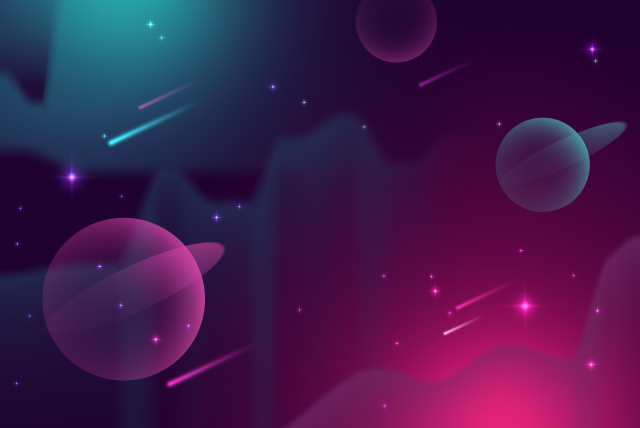
Reproduce this background procedurally as a WebGL 1 fragment shader.

```glsl
precision highp float;
// Purple night sky with teal and pink glows, soft clouds, ringed planets, meteors and stars.
uniform vec2 u_resolution;

const vec3 NIGHT = vec3(0.12, 0.0, 0.18);
const vec3 TEAL = vec3(0.15, 0.66, 0.66);
const vec3 SKY_BLUE = vec3(0.13, 0.25, 0.38);
const vec3 CLOUD_BLUE = vec3(0.13, 0.19, 0.33);
const vec3 CRIMSON = vec3(0.56, 0.04, 0.33);
const vec3 HOT_PINK = vec3(0.94, 0.13, 0.49);
const vec3 MAUVE = vec3(0.43, 0.17, 0.40);
const vec3 ORCHID = vec3(0.85, 0.27, 0.65);
const vec3 AQUA = vec3(0.30, 0.68, 0.70);
const vec3 VIOLET = vec3(0.50, 0.22, 0.90);
const vec3 MAGENTA = vec3(0.90, 0.15, 0.70);
const vec2 METEOR_DIR = vec2(0.906, 0.423);
const float DUST_CELL = 0.16;
const float DUST_SHARE = 0.25;
const float SLOPE_STEP = 0.004;

// Hash without sine
vec2 hash2(vec2 p) {
  vec3 q = fract(p.xyx * vec3(0.1031, 0.1030, 0.0973));
  q += dot(q, q.yzx + 33.33);
  return fract((q.xx + q.yz) * q.zy);
}

// Cloud contours: height over x
float leftCloud(float x) {
  return 0.82 - 0.07 * smoothstep(0.0, 0.08, x) + 0.35 * smoothstep(0.10, 0.17, x);
}
float backCloud(float x) {
  float h = 0.36 + 0.025 * smoothstep(0.0, 0.2, x) + 0.225 * smoothstep(0.27, 0.38, x);
  h += 0.15 * smoothstep(0.58, 0.66, x) - 0.08 * smoothstep(0.40, 0.50, x);
  h += 0.055 * smoothstep(0.69, 0.81, x) - 0.115 * smoothstep(0.82, 0.92, x);
  return h + 0.07 * smoothstep(0.96, 1.05, x);
}
float frontCloud(float x) {
  float h = -0.03 + 0.17 * smoothstep(0.58, 0.88, x) - 0.03 * smoothstep(0.90, 1.0, x);
  h += 0.085 * smoothstep(1.01, 1.18, x) - 0.03 * smoothstep(1.2, 1.32, x);
  return h + 0.22 * smoothstep(1.33, 1.42, x) + 0.065 * smoothstep(1.39, 1.49, x);
}

// Approximate distance below a contour
float depthBelow(float h, float hNext, float y) {
  float slope = (hNext - h) / SLOPE_STEP;
  return (h - y) / sqrt(1.0 + slope * slope);
}

float glow(vec2 p, vec2 center, vec2 size) {
  vec2 q = (p - center) / size;
  return exp(-dot(q, q));
}

vec3 planet(vec3 col, vec2 p, vec2 center, float radius, vec2 light, vec3 tint, float opacity) {
  vec2 q = (p - center) / radius;
  float d = length(q);
  float mask = clamp((1.0 - d) * radius * u_resolution.y + 0.5, 0.0, 1.0);
  float lit = 0.5 + 0.5 * dot(q, light) / max(d, 0.001);
  return mix(col, tint, mask * opacity * (0.08 + 0.14 * d * d + 0.78 * pow(lit, 1.5) * d * d * d));
}

vec3 ring(vec3 col, vec2 p, vec2 center, vec2 size, vec3 tint, float opacity) {
  vec2 q = p - center;
  q = vec2(dot(q, METEOR_DIR), dot(q, vec2(-METEOR_DIR.y, METEOR_DIR.x))) / size;
  float mask = clamp((1.0 - length(q)) * size.y * u_resolution.y + 0.5, 0.0, 1.0);
  float fade = 0.1 + 0.9 * pow(smoothstep(-1.0, 1.1, q.x), 2.0);
  return mix(col, tint, mask * fade * opacity * (0.7 + 0.3 * q.y));
}

vec3 meteor(vec2 p, vec2 head, float len, float width, vec3 tint) {
  vec2 q = p - head;
  float along = dot(q, METEOR_DIR) / len;
  float across = dot(q, vec2(-METEOR_DIR.y, METEOR_DIR.x)) / width;
  float body = smoothstep(0.0, 0.06, along) * pow(clamp(1.0 - along, 0.0, 1.0), 1.4);
  return tint * body * exp(-across * across);
}

vec3 star(vec2 p, vec2 center, float size, vec3 tint) {
  vec2 q = abs(p - center) / size;
  float rays = exp(-q.x * 3.5 - q.y * 28.0) + exp(-q.y * 3.5 - q.x * 28.0);
  float core = exp(-dot(q, q) * 90.0);
  return tint * (rays * 0.6 + 0.4 * exp(-dot(q, q) * 9.0)) + vec3(0.45, 0.4, 0.35) * core;
}

void main() {
  vec2 p = gl_FragCoord.xy / u_resolution.y;
  float nextX = p.x + SLOPE_STEP;

  // Teal sky, cut by a dark cloud on the left
  float floorY = 0.635 - 0.05 * smoothstep(0.05, 0.2, p.x);
  float sky = smoothstep(-0.015, 0.04, p.y - floorY);
  float lobe = -depthBelow(leftCloud(p.x), leftCloud(nextX), p.y);
  sky *= 1.0 - 0.85 * smoothstep(-0.012, 0.03, lobe) * exp(-max(p.y - 0.80, 0.0) * 7.0);
  vec3 col = mix(NIGHT, SKY_BLUE, sky * min(1.0, 1.15 * glow(p, vec2(0.16, 0.9), vec2(0.46, 0.40))));
  col = mix(col, TEAL, sky * glow(p, vec2(0.29, 1.05), vec2(0.25, 0.22)));

  // Pink glow and blue back cloud
  float back = depthBelow(backCloud(p.x), backCloud(nextX), p.y);
  float inside = smoothstep(-0.018, 0.022, back);
  float reach = length((p - vec2(1.17, 0.0)) * vec2(1.15, 1.0));
  float warm = pow(clamp(1.0 - reach / 0.98, 0.0, 1.0), 1.1);
  col = mix(col, CRIMSON, warm * mix(0.6, 1.0, max(inside, smoothstep(0.95, 1.2, p.x))));
  float cool = exp(-max(back, 0.0) * 5.5) * (1.0 - smoothstep(0.72, 1.12, p.x));
  col = mix(col, CLOUD_BLUE, inside * cool * 0.85);
  col = mix(col, HOT_PINK, glow(p, vec2(1.17, 0.0), vec2(0.25, 0.22)));

  // Mauve front cloud
  float front = depthBelow(frontCloud(p.x), frontCloud(nextX), p.y);
  float haze = smoothstep(-0.008, 0.014, front) * exp(-max(front, 0.0) * 7.0);
  col = mix(col, MAUVE, haze * 0.75 * (1.0 - 0.6 * glow(p, vec2(1.17, 0.0), vec2(0.22))));

  // Planets and rings
  col = ring(col, p, vec2(0.316, 0.326), vec2(0.228, 0.053), ORCHID, 0.75);
  col = planet(col, p, vec2(0.289, 0.301), 0.19, vec2(0.92, 0.39), ORCHID, 0.9);
  col = ring(col, p, vec2(1.317, 0.641), vec2(0.161, 0.032), AQUA, 0.65);
  col = planet(col, p, vec2(1.268, 0.615), 0.11, vec2(0.75, 0.66), AQUA, 0.85);
  col = planet(col, p, vec2(0.926, 0.949), 0.095, vec2(0.3, -0.95), ORCHID, 0.42);

  // Meteors
  col += meteor(p, vec2(0.248, 0.661), 0.25, 0.0065, vec3(0.15, 0.85, 0.8));
  col += meteor(p, vec2(0.320, 0.745), 0.17, 0.0045, vec3(0.5, 0.1, 0.3));
  col += meteor(p, vec2(0.975, 0.798), 0.16, 0.0045, vec3(0.45, 0.1, 0.4));
  col += meteor(p, vec2(0.385, 0.097), 0.25, 0.0065, vec3(0.9, 0.2, 0.65));
  col += meteor(p, vec2(1.061, 0.277), 0.17, 0.0045, vec3(0.5, 0.15, 0.4));
  col += meteor(p, vec2(1.034, 0.218), 0.11, 0.0035, vec3(0.5, 0.75, 0.7));

  // Bright stars
  col += star(p, vec2(0.168, 0.586), 0.075, VIOLET);
  col += star(p, vec2(1.227, 0.285), 0.065, MAGENTA);
  col += star(p, vec2(1.384, 0.885), 0.042, vec3(0.6, 0.1, 0.8));
  col += star(p, vec2(1.017, 0.320), 0.028, MAGENTA);
  col += star(p, vec2(1.381, 0.148), 0.028, MAGENTA);
  col += star(p, vec2(0.364, 0.207), 0.026, MAGENTA);
  col += star(p, vec2(0.506, 0.492), 0.024, VIOLET);
  col += star(p, vec2(0.638, 0.797), 0.022, VIOLET);
  col += star(p, vec2(0.352, 0.943), 0.020, AQUA);

  // Scattered faint stars
  vec2 cell = floor(p / DUST_CELL);
  vec2 seed = hash2(cell + 7.0);
  vec2 spot = (cell + 0.2 + 0.6 * hash2(cell + 41.0)) * DUST_CELL;
  vec3 tint = mix(mix(VIOLET, AQUA, sky), MAGENTA, warm);
  col += star(p, spot, 0.016, tint) * step(seed.x, DUST_SHARE) * (0.5 + 0.5 * seed.y);

  gl_FragColor = vec4(col, 1.0);
}
```
